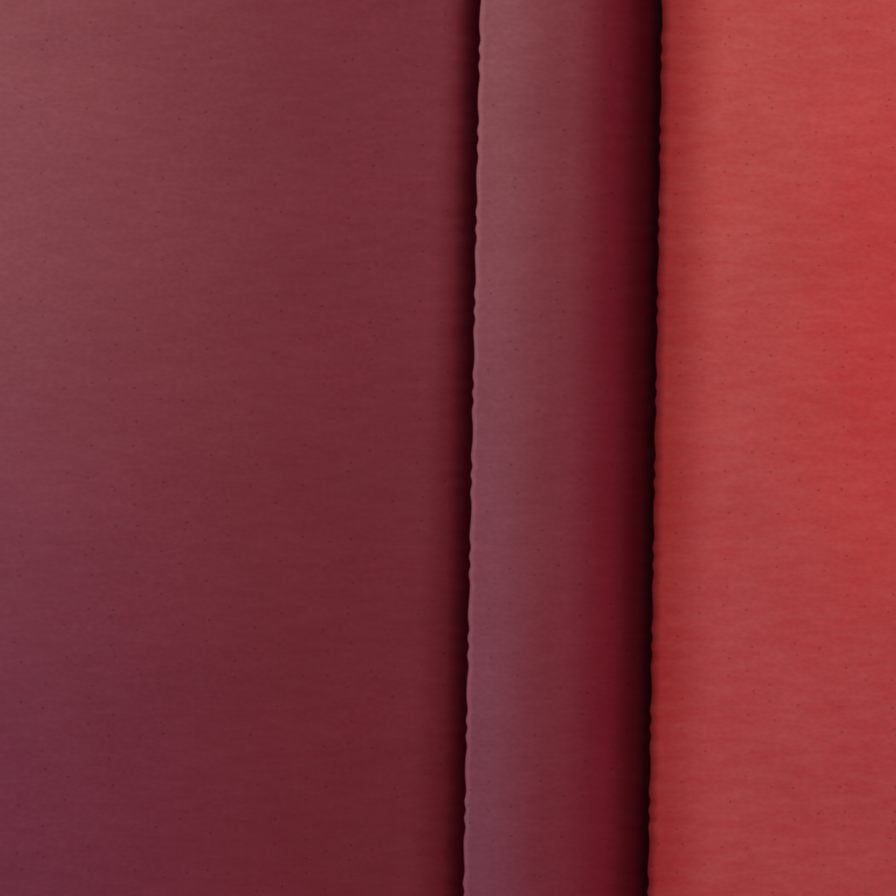
A Shadertoy shader for this texture:

```glsl
// Three overlapping folds of burgundy and red cloth with dark vertical creases.

vec2 hash2(vec2 p) {
    vec3 q = fract(p.xyx * vec3(0.1031, 0.1030, 0.0973));
    q += dot(q, q.yzx + 33.33);
    return fract((q.xx + q.yz) * q.zy);
}

// Distance to the nearest scattered point
float cellular(vec2 p) {
    vec2 cell = floor(p), local = fract(p);
    float nearest = 2.0;
    for (int j = -1; j <= 1; j++)
        for (int i = -1; i <= 1; i++) {
            vec2 o = vec2(i, j);
            nearest = min(nearest, length(o + hash2(cell + o) - local));
        }
    return nearest;
}

// Soft uneven dye, about -1 to 1
float mottle(vec2 p) {
    float sum = 0.0, amp = 0.5;
    for (int i = 0; i < 5; i++) {
        sum += amp * sin(p.x + 1.7 * sin(p.y * 0.8 + float(i))) * sin(p.y + 1.3 * sin(p.x * 0.7));
        p = mat2(1.5, 1.0, -1.0, 1.5) * p + 2.3;
        amp *= 0.65;
    }
    return sum;
}

// Broad left panel, paler toward its upper left
vec3 leftPanel(float x, float y, float edge) {
    float across = smoothstep(-0.08, 0.42, x);
    vec3 low = mix(vec3(0.42, 0.18, 0.25), vec3(0.405, 0.14, 0.175), across);
    vec3 high = mix(vec3(0.545, 0.30, 0.32), vec3(0.455, 0.19, 0.22), across);
    vec3 col = mix(low, high, smoothstep(-0.05, 1.0, y));
    float d = edge - x;
    col = mix(vec3(0.31, 0.07, 0.10), col, smoothstep(0.0, mix(0.07, 0.045, y), d));
    return mix(vec3(0.13, 0.01, 0.03), col, smoothstep(-0.004, 0.028, d));
}

// Narrow rounded fold, pale on its left and wine red on its right
vec3 middleFold(float t, float y) {
    vec3 pale = mix(vec3(0.44, 0.22, 0.28), vec3(0.53, 0.30, 0.32), y);
    vec3 body = mix(vec3(0.42, 0.15, 0.19), vec3(0.48, 0.22, 0.24), y);
    vec3 col = mix(pale, body, smoothstep(0.08, 0.5, t));
    col = mix(col, vec3(0.39, 0.09, 0.13), smoothstep(0.48, 0.78, t));
    col = mix(col, vec3(0.23, 0.03, 0.055), smoothstep(0.74, 0.94, t));
    return mix(col, vec3(0.09, 0.01, 0.02), smoothstep(0.91, 1.0, t));
}

// Bright red panel with a shaded left border
vec3 rightPanel(float x, float y, float edge) {
    float d = x - edge;
    vec3 col = mix(vec3(0.635, 0.24, 0.25), vec3(0.70, 0.29, 0.28), smoothstep(0.0, 1.0, y));
    float redBand = smoothstep(0.08, 0.26, d) * exp(-pow((y - 0.62) / 0.32, 2.0));
    col = mix(col, vec3(0.72, 0.22, 0.22), 0.7 * redBand);
    col = mix(vec3(0.56, 0.17, 0.17), col, smoothstep(0.0, 0.075, d));
    return mix(vec3(0.38, 0.08, 0.09), col, smoothstep(-0.002, 0.012, d));
}

void mainImage(out vec4 fragColor, in vec2 fragCoord) {
    vec2 uv = fragCoord / iResolution.xy;
    float aa = 1.2 / iResolution.x;

    // Leaning creases with slightly frayed borders
    float fray = 0.0008 * sin(uv.y * 210.0 + 2.0 * sin(uv.y * 67.0));
    float crease1 = 0.517 + 0.019 * uv.y + fray;
    float crease2 = 0.723 + 0.016 * uv.y - fray;
    float onFold = smoothstep(-aa, aa, uv.x - crease1);
    float onRight = smoothstep(-aa, aa, uv.x - crease2);
    float t = clamp((uv.x - crease1) / (crease2 - crease1), 0.0, 1.0);

    vec3 col = mix(leftPanel(uv.x, uv.y, crease1), middleFold(t, uv.y), onFold);
    col = mix(col, rightPanel(uv.x, uv.y, crease2), onRight);

    // Thin lit lip of the middle fold
    float lip = exp(-pow((uv.x - crease1 - 0.003) / 0.0025, 2.0)) * onFold;
    col += 0.05 * lip * vec3(0.9, 0.8, 0.8);

    // Cloudy dye, horizontal threads and fine nap
    float cloud = mottle(uv * vec2(9.0, 17.0));
    float thread = mottle(uv * vec2(45.0, 150.0) + 4.0);
    float nap = cellular(uv * vec2(130.0, 190.0)) - 0.5;
    float light = 0.02 * cloud + 0.022 * thread + 0.055 * nap;
    col *= 1.0 + light;
    col += vec3(-0.006, 0.012, 0.010) * thread * (0.5 + onRight);

    // Sparse dark flecks
    vec2 fleckPos = uv * vec2(38.0, 44.0);
    float fleck = 1.0 - smoothstep(0.03, 0.10, cellular(fleckPos));
    col *= 1.0 - 0.10 * fleck * step(0.6, hash2(floor(fleckPos)).x);

    fragColor = vec4(clamp(col, 0.0, 1.0), 1.0);
}
```
